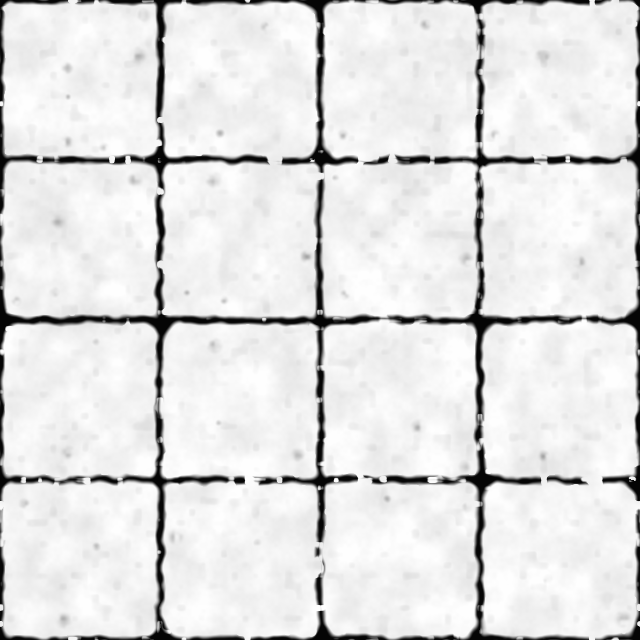
A Shadertoy shader for this pattern:

```glsl
// Four by four pale stone tiles, parted by thin, worn black joints.
// Each tile is a rounded box with its own corner radii; wrapping value noise
// bends, thins and breaks the joints and clouds the stone, so the edges meet.

float hash(vec2 cell, uint seed) {
    uvec2 c = uvec2(ivec2(cell));
    uint h = c.x * 1597u + c.y * 51749u + seed * 7919u;
    h = (h ^ (h >> 15)) * 739391u;
    h = (h ^ (h >> 13)) * 668265u;
    h ^= h >> 16;
    return float(h & 65535u) / 65535.0;
}

// Value noise over the unit canvas, periodic for a whole frequency
float noise(vec2 uv, float freq, uint seed) {
    vec2 x = uv * freq;
    vec2 i = floor(x), f = x - i;
    f = f * f * f * (f * (f * 6.0 - 15.0) + 10.0);
    vec2 a = mod(i, freq), b = mod(i + 1.0, freq);
    return mix(mix(hash(a, seed), hash(vec2(b.x, a.y), seed), f.x),
               mix(hash(vec2(a.x, b.y), seed), hash(b, seed), f.x), f.y);
}

float fbm(vec2 uv, float freq, uint seed) {
    float sum = 0.0, amp = 0.5;
    for (uint k = 0u; k < 4u; k++) {
        sum += amp * noise(uv, freq, seed + k);
        freq *= 2.0;
        amp *= 0.55;
    }
    return sum / 1.01;
}

// Depth inside the tile, with a separate radius at every corner
float tileDepth(vec2 p) {
    vec2 id = mod(floor(p), 4.0);
    vec2 c = fract(p) - 0.5;
    float pick = hash(id * 2.0 + step(0.0, c), 11u);
    float radius = mix(0.05, 0.14, pick * pick);
    vec2 q = abs(c) - 0.5 + radius;
    return radius - length(max(q, 0.0)) - min(max(q.x, q.y), 0.0);
}

// Small soft stains, at most one in each cell of a jittered grid
float specks(vec2 uv) {
    vec2 x = uv * 16.0;
    vec2 id = mod(floor(x), 16.0);
    vec2 centre = 0.3 + 0.4 * vec2(hash(id, 21u), hash(id, 22u));
    float size = mix(0.1, 0.27, hash(id, 23u));
    float spot = 1.0 - smoothstep(0.0, size, length(fract(x) - centre));
    return spot * step(0.84, hash(id, 24u)) * noise(uv, 112.0, 25u);
}

void mainImage(out vec4 fragColor, in vec2 fragCoord) {
    vec2 uv = fragCoord / iResolution.xy;

    // Uneven joint lines
    vec2 wobble = vec2(noise(uv, 44.0, 1u), noise(uv, 44.0, 2u)) - 0.5;
    float depth = tileDepth(uv * 4.0 + 0.026 * wobble);

    // Joint half width, with chips and short breaks clustered in places
    float halfWidth = 0.019 + 0.014 * (noise(uv, 72.0, 3u) - 0.5);
    float worn = smoothstep(0.25, 0.75, noise(uv, 9.0, 4u));
    halfWidth -= 0.036 * smoothstep(0.7, 0.92, noise(uv, 80.0, 5u)) * mix(0.35, 1.0, worn);
    float soft = max(0.016, 3.0 / iResolution.y);
    float joint = 1.0 - smoothstep(halfWidth - soft, halfWidth + soft, depth);

    // Clouded stone with faint stains
    float stone = 0.955 + 0.15 * (fbm(uv, 22.0, 6u) - 0.5);
    stone -= 0.05 * smoothstep(0.72, 1.0, noise(uv, 60.0, 12u));
    stone -= 0.3 * specks(uv);

    fragColor = vec4(vec3(mix(min(stone, 0.995), 0.02, joint)), 1.0);
}
```
